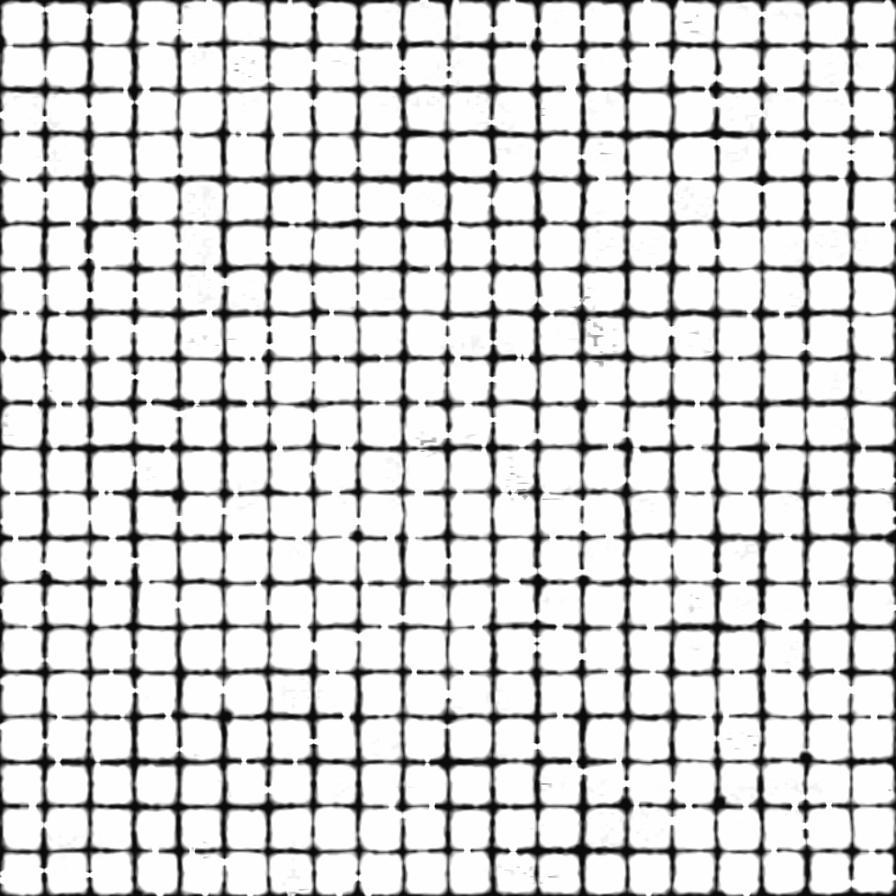
Write a Shadertoy shader that draws this pattern.

```glsl
// Worn black ink grid of 20 by 20 rounded cells on white paper.

const float CELLS = 20.0;
const vec3 PAPER = vec3(0.995);
const vec3 INK = vec3(0.045);

float hash(vec2 p) {
    return fract(sin(dot(p, vec2(127.1, 311.7))) * 43758.5453);
}

float noise(vec2 p) {
    vec2 cell = floor(p);
    vec2 f = fract(p);
    f = f * f * (3.0 - 2.0 * f);
    float low = mix(hash(cell), hash(cell + vec2(1.0, 0.0)), f.x);
    float high = mix(hash(cell + vec2(0.0, 1.0)), hash(cell + vec2(1.0)), f.x);
    return mix(low, high, f.y);
}

// Union with a fillet of size k.
float smoothUnion(float a, float b, float k) {
    float h = max(k - abs(a - b), 0.0) / k;
    return min(a, b) - h * h * k * 0.25;
}

// Narrowing of a stroke where the ink skipped, up to two breaks per segment.
float breaks(float along, float row) {
    float segment = floor(along);
    float t = along - segment;
    float cut = 0.0;
    for (int i = 0; i < 2; i++) {
        vec2 key = vec2(segment, row + 200.0 * float(i + 1));
        float centre = mix(0.15, 0.85, hash(key));
        float size = mix(0.01, 0.06, hash(key + 31.0));
        float depth = mix(0.05, 0.13, hash(key + 47.0));
        float present = step(hash(key + 67.0), 0.22);
        float gap = 1.0 - smoothstep(size * 0.3, size + 0.07, abs(t - centre));
        cut = max(cut, present * depth * gap);
    }
    return cut;
}

// Distance to hand-inked parallel lines; p.x runs along them, p.y across.
float strokes(vec2 p, float seed) {
    float index = floor(p.y + 0.5);
    float row = index * 3.0 + seed;
    float wobble = 0.05 * (noise(vec2(p.x * 2.0, row)) - 0.5);
    float rough = 0.045 * (noise(p * 8.0 + seed * 9.0) - 0.5);
    float radius = mix(0.024, 0.06, noise(vec2(p.x * 1.3, row + 80.0)));
    radius += 0.03 * (noise(vec2(p.x * 0.3, row + 150.0)) - 0.5);
    radius -= breaks(p.x, row);
    return abs(p.y - index + wobble) - radius + rough;
}

// Distance to occasional ink blots at the crossings.
float blots(vec2 p) {
    vec2 node = floor(p + 0.5);
    vec2 offset = 0.2 * (vec2(hash(node + 5.0), hash(node + 9.0)) - 0.5);
    float radius = mix(-0.2, 0.11, step(0.93, hash(node + 13.0)));
    float rough = 0.06 * (noise(p * 9.0 + 50.0) - 0.5);
    return length(p - node - offset) - radius + rough;
}

// Streaky marks confined to scattered patches.
float marks(vec2 p, vec2 grain, float seed) {
    float patchMask = smoothstep(0.72, 0.92, noise(p * 0.9 + seed));
    return patchMask * smoothstep(0.66, 0.9, noise(p * grain + seed));
}

void mainImage(out vec4 fragColor, in vec2 fragCoord) {
    vec2 p = fragCoord / iResolution.xy * CELLS;
    float pixel = CELLS / min(iResolution.x, iResolution.y);

    // Lines joined by rounded corners
    float d = smoothUnion(strokes(p, 1.0), strokes(p.yx, 101.0), 0.2);
    d = smoothUnion(d, blots(p), 0.1);

    // Soft bleeding edge
    float edge = max(0.057, pixel);
    float ink = 1.0 - smoothstep(-edge, edge, d);

    // Faint smudges and a few small scratches
    float smudge = 0.05 * marks(p, vec2(9.0, 12.0), 20.0);
    float scratch = 0.4 * marks(p, vec2(7.0, 14.0), 73.0)
                  * smoothstep(0.6, 0.85, noise(p * 2.0 + 37.0));
    ink = max(ink, max(smudge, scratch));

    fragColor = vec4(mix(PAPER, INK, ink), 1.0);
}
```
